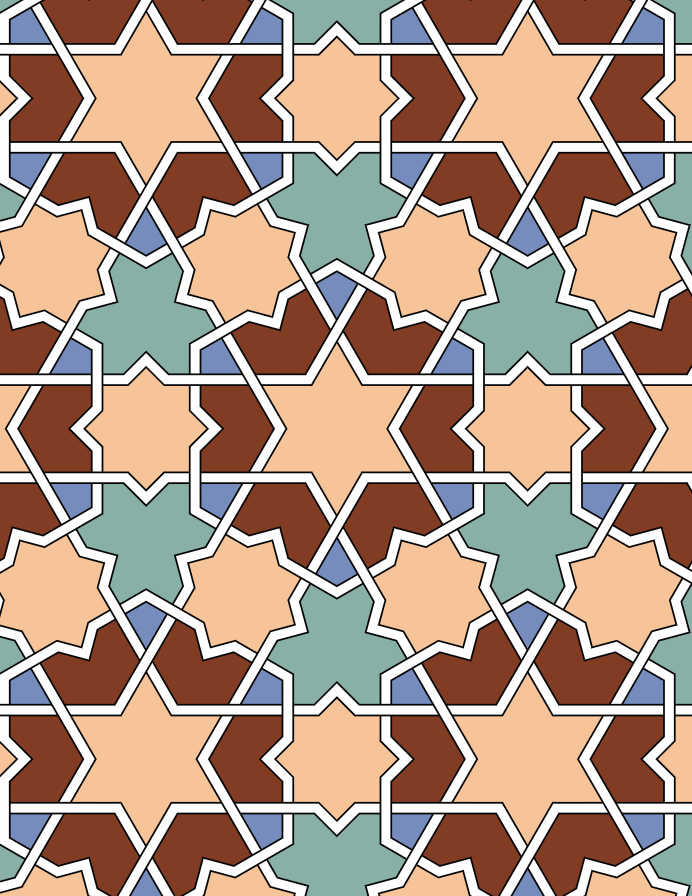
Write a Shadertoy shader that draws this pattern.

```glsl
// Nearest centre of a triangular lattice with unit spacing, as an offset
vec2 latticeOffset(vec2 p) {
    vec2 period = vec2(1.0, sqrt(3.0));
    vec2 even = mod(p + 0.5 * period, period) - 0.5 * period;
    vec2 odd = mod(p, period) - 0.5 * period;
    return dot(even, even) < dot(odd, odd) ? even : odd;
}

// Turn a point into the sixty degree wedge centred on the x axis
vec2 foldWedge(vec2 p) {
    float wedge = radians(60.0);
    float angle = atan(p.y, p.x);
    angle -= wedge * round(angle / wedge);
    return length(p) * vec2(cos(angle), sin(angle));
}

// Lay an outlined white band along the zero line of a signed distance
vec3 layStrap(vec3 below, float dist, float pixel) {
    float d = abs(dist);
    float outer = clamp(0.5 + (0.0164 - d) / pixel, 0.0, 1.0);
    float inner = clamp(0.5 + (0.0118 - d) / pixel, 0.0, 1.0);
    vec3 strap = mix(vec3(0.02), vec3(0.995), inner);
    return mix(below, strap, outer);
}

void mainImage(out vec4 fragColor, in vec2 fragCoord) {
    float pixel = 2.3486 / iResolution.y;
    vec2 p = foldWedge(latticeOffset(fragCoord * pixel - vec2(0.883, 1.2248)));
    bool mirrored = p.y < 0.0;
    p.y = abs(p.y);

    // Strap centre lines: six-point star, crossing rail, indented hexagon
    float size = 0.1285;
    float fromMid = 0.5 - p.x;
    float diagonal = (p.y + fromMid) * sqrt(0.5);
    float star = dot(p, vec2(sqrt(0.75), -0.5)) - size;
    float rail = min(p.y, diagonal) - size;
    float hexagon = size - min(fromMid, diagonal);

    // Tiles between the straps
    vec3 cream = vec3(0.97, 0.77, 0.60);
    vec3 brown = vec3(0.51, 0.235, 0.14);
    vec3 blue = vec3(0.46, 0.55, 0.74);
    vec3 green = vec3(0.535, 0.69, 0.655);
    vec3 insideHexagon = rail < 0.0 ? brown : blue;
    vec3 outsideHexagon = rail < 0.0 ? cream : green;
    vec3 color = hexagon < 0.0 ? insideHexagon : outsideHexagon;
    if (star < 0.0) color = cream;

    // The stacking order flips in mirrored halves, weaving over and under
    color = layStrap(color, mirrored ? hexagon : star, pixel);
    color = layStrap(color, rail, pixel);
    color = layStrap(color, mirrored ? star : hexagon, pixel);

    fragColor = vec4(color, 1.0);
}
```
